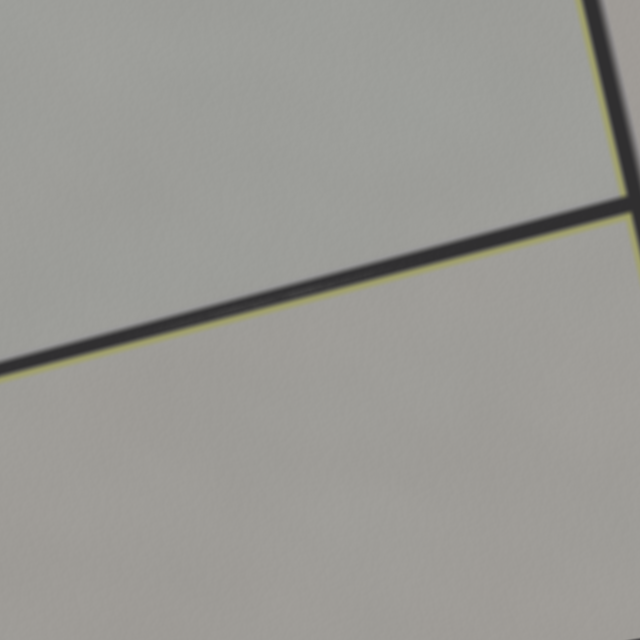
Reproduce this texture procedurally as a WebGL 2 fragment shader.

```glsl
#version 300 es
precision highp float;
// Matte grey panels parted by two dark slanted seams, each with a thin yellow lip.
uniform vec2 u_resolution;
out vec4 fragColor;

const vec3 SEAM_DARK = vec3(0.188, 0.184, 0.190);
const vec3 SEAM_WORN = vec3(0.270, 0.266, 0.266);
const vec3 LIP_YELLOW = vec3(0.630, 0.628, 0.400);
const vec3 FRINGE = vec3(0.585, 0.580, 0.605);
const vec3 PANEL_COOL = vec3(0.612, 0.618, 0.602);
const vec3 PANEL_WARM = vec3(0.622, 0.608, 0.590);

vec2 hash2(vec2 p) {
    vec3 q = fract(p.xyx * vec3(0.1031, 0.1030, 0.0973));
    q += dot(q, q.yzx + 33.33);
    return fract((q.xx + q.yz) * q.zy);
}

// Distance to the nearest scattered cell point.
float cellular(vec2 p) {
    vec2 cell = floor(p), local = fract(p);
    float nearest = 2.0;
    for (int y = -1; y <= 1; y++) {
        for (int x = -1; x <= 1; x++) {
            vec2 offset = vec2(x, y);
            vec2 delta = offset + hash2(cell + offset) - local;
            nearest = min(nearest, dot(delta, delta));
        }
    }
    return sqrt(nearest);
}

// Side-lit relief of the cellular height field, on a tilted grid.
float relief(vec2 uv, float scale) {
    vec2 p = mat2(0.8, 0.6, -0.6, 0.8) * uv * scale;
    return cellular(p) - cellular(p + vec2(0.40, 0.10));
}

// Broad, soft variation made of layered sines.
float mottle(vec2 p) {
    float sum = 0.0, weight = 0.5;
    for (int i = 0; i < 4; i++) {
        sum += weight * sin(p.x + 1.7 * sin(p.y)) * cos(p.y - 0.6 * p.x);
        p = mat2(1.5, 1.1, -1.1, 1.5) * p + 2.3;
        weight *= 0.6;
    }
    return sum;
}

// Signed distance to the line a-b, positive on its right-hand side.
float sideDistance(vec2 p, vec2 a, vec2 b) {
    vec2 dir = normalize(b - a);
    return dot(p - a, vec2(dir.y, -dir.x));
}

float band(float d, float halfWidth, float blur) {
    return 1.0 - smoothstep(halfWidth - blur, halfWidth + blur, abs(d));
}

vec3 panelColor(vec2 uv, float below, float grain) {
    float warmth = 0.25 + 0.4 * smoothstep(-0.06, 0.06, below);
    warmth += 0.25 * (0.5 - uv.y) + 0.2 * mottle(uv * 6.0);
    vec3 color = mix(PANEL_COOL, PANEL_WARM, clamp(warmth, 0.0, 1.0));
    return color + 0.008 * mottle(uv * 9.0 + 4.0) + grain;
}

// Soft yellow lip on the positive side of a seam, with a cool fringe on the other.
vec3 addLip(vec3 color, float d, float halfWidth, float mask) {
    float lip = band(d - halfWidth - 0.0045, 0.0062, 0.0058);
    float fringe = band(d + halfWidth + 0.004, 0.003, 0.006);
    color = mix(color, FRINGE, 0.5 * fringe * mask);
    return mix(color, LIP_YELLOW, 0.85 * lip * mask);
}

vec3 addSeam(vec3 color, float d, float halfWidth, float blur, float wear, float mask) {
    vec3 core = mix(SEAM_DARK, SEAM_WORN, wear);
    return mix(color, core, band(d, halfWidth, blur) * mask);
}

void main() {
    vec2 uv = gl_FragCoord.xy / u_resolution;

    // Seam geometry
    float across = sideDistance(uv, vec2(0.0, 0.4232), vec2(0.9766, 0.6797));
    float upright = sideDistance(uv, vec2(0.9235, 1.0), vec2(1.0140, 0.609));
    float corner = sideDistance(uv, vec2(0.97, -0.0055), vec2(1.0, -0.0005));
    float acrossHalf = mix(0.0106, 0.0130, uv.x);
    float uprightHalf = 0.0136;
    float leftPanel = smoothstep(-0.006, 0.006, upright);

    // Panels with fine embossed grain
    float grain = 0.0085 * relief(uv, 85.0) + 0.0060 * relief(uv + 3.7, 170.0);
    vec3 color = panelColor(uv, across, grain);
    color = mix(PANEL_WARM + grain, color, leftPanel);

    // Lips first, so the dark seams cut through them
    color = addLip(color, across, acrossHalf, leftPanel);
    color = addLip(color, upright, uprightHalf, 1.0);

    // Dark seams, softer on the upright, with a worn streak along the long one
    float streak = band(across - 0.003, 0.004, 0.006) * band(uv.x - 0.43, 0.14, 0.14);
    float wear = clamp(streak * (0.7 + 0.5 * mottle(uv * 60.0)) + grain * 12.0, 0.0, 1.0);
    float uprightBlur = mix(0.0100, 0.0065, leftPanel);
    color = addSeam(color, across, acrossHalf, 0.0068, wear, leftPanel);
    color = addSeam(color, upright, uprightHalf, uprightBlur, 0.0, 1.0);
    color = addSeam(color, corner, 0.003, 0.003, 0.6, smoothstep(0.96, 0.99, uv.x));

    fragColor = vec4(color, 1.0);
}
```
